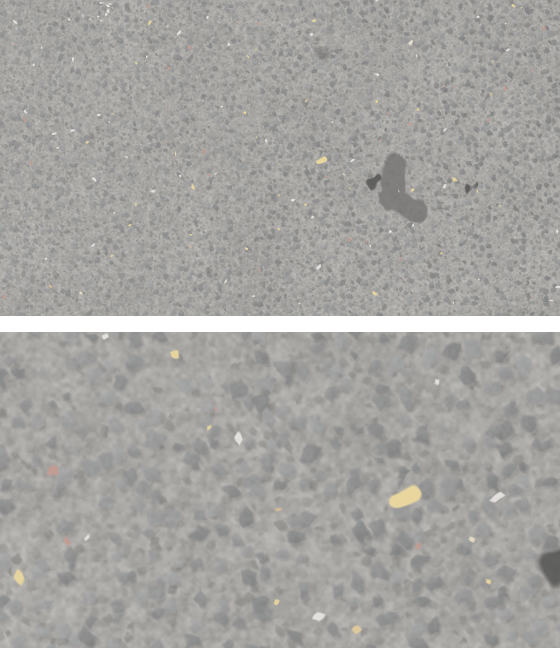
Top: the whole. Bottom: its middle third, enlarged.
Write a Shadertoy shader that draws this texture.

```glsl
// Worn asphalt: dark rounded stones of two sizes set in pale, dusty binder.
// Jittered cells place the stones and bright chips; noise bends their outlines,
// and distance functions lay down a smooth tar patch and a few dark stains.

const vec3 WARM_GREY = vec3(1.012, 1.0, 0.982);
const vec3 COOL_GREY = vec3(0.992, 1.0, 1.004);
const vec3 WHITE_CHIP = vec3(0.90, 0.89, 0.88);
const vec3 YELLOW_CHIP = vec3(0.91, 0.84, 0.62);
const vec3 PINK_CHIP = vec3(0.76, 0.61, 0.57);
const vec2 LIGHT_DIR = vec2(-0.6, 0.8);

vec2 hash2(vec2 p) {
    vec3 h = fract(p.xyx * vec3(0.1031, 0.1030, 0.0973));
    h += dot(h, h.yzx + 33.33);
    return fract((h.xx + h.yz) * h.zy);
}

// Smooth value noise, two independent channels in 0..1
vec2 noise2(vec2 p) {
    vec2 i = floor(p), f = fract(p);
    f = f * f * (3.0 - 2.0 * f);
    vec2 bottom = mix(hash2(i), hash2(i + vec2(1, 0)), f.x);
    vec2 top = mix(hash2(i + vec2(0, 1)), hash2(i + vec2(1, 1)), f.x);
    return mix(bottom, top, f.y);
}

float fbm(vec2 p) {
    float sum = 0.0, amp = 0.5;
    for (int i = 0; i < 4; i++) {
        sum += amp * noise2(p).x;
        p = p * 2.03 + 17.1;
        amp *= 0.5;
    }
    return sum / 0.9375;
}

// Scattered angular pebbles: x = tone, y = slope to the light, z = cover.
// x and y are premultiplied by the cover.
vec3 pebbles(vec2 p, vec2 radii, float density, float soft, float seed) {
    p += 0.3 * (noise2(p * 2.3 + seed) - 0.5);
    vec2 cell = floor(p);
    vec3 result = vec3(0.0);
    for (int j = -1; j <= 1; j++)
    for (int i = -1; i <= 1; i++) {
        vec2 id = cell + vec2(i, j);
        vec2 place = hash2(id + seed);
        vec2 form = hash2(id + seed + 57.3);
        vec2 kind = hash2(id + seed + 111.7);
        vec2 offset = p - id - 0.1 - 0.8 * place;
        float turn = 6.2832 * form.x;
        float c = cos(turn), s = sin(turn);
        vec2 q = mat2(c, s, -s, c) * offset;
        float radius = mix(radii.x, radii.y, form.y);
        float d = max(length(q * vec2(0.8, 1.25)), abs(q.x + 0.45 * q.y) * 1.1) - radius;
        float cover = (1.0 - smoothstep(-soft, soft, d)) * step(kind.x, density);
        float slope = clamp(dot(offset, LIGHT_DIR) / radius, -1.0, 1.0);
        result = mix(result, vec3(kind.y, slope, 1.0), cover);
    }
    return result;
}

// Lay pebbles over a grey level, with a shadow on the side away from the light
float layStones(float grey, vec3 stone, float shadowCover, float dark, float strength) {
    grey -= 0.055 * strength * shadowCover * (1.0 - stone.z);
    float body = dark * stone.z + 0.13 * stone.x + 0.03 * stone.y;
    return mix(grey, body + grey * (1.0 - stone.z), strength);
}

float capsule(vec2 p, vec2 a, vec2 b, float radius) {
    vec2 ap = p - a, ab = b - a;
    return length(ap - ab * clamp(dot(ap, ab) / dot(ab, ab), 0.0, 1.0)) - radius;
}

float inside(float d, float soft) {
    return 1.0 - smoothstep(-soft, soft, d);
}

vec3 chipColour(float tone) {
    vec3 colour = mix(WHITE_CHIP, YELLOW_CHIP, smoothstep(0.50, 0.58, tone));
    return mix(colour, PINK_CHIP, smoothstep(0.74, 0.80, tone));
}

void mainImage(out vec4 fragColor, in vec2 fragCoord) {
    vec2 p = fragCoord / iResolution.y;
    float pixel = 1.0 / iResolution.y;
    float across = fragCoord.x / iResolution.x;
    vec2 wobble = noise2(p * 45.0) - 0.5;

    // Binder: broad blotches and fine grit
    float grey = 0.662 + 0.05 * (fbm(p * 5.0) - 0.5) + 0.10 * (fbm(p * 75.0) - 0.5);
    grey += 0.07 * (noise2(p * 190.0).y - 0.5);

    // Small stones everywhere, larger ones standing out more to the right
    vec2 finePos = p * 72.0, coarsePos = p * 43.0;
    vec2 shadowShift = 0.16 * LIGHT_DIR;
    vec2 fineRadii = vec2(0.18, 0.42), coarseRadii = vec2(0.22, 0.44);
    vec3 gravel = pebbles(finePos, fineRadii, 0.65, 0.14, 5.0);
    float gravelShadow = pebbles(finePos + shadowShift, fineRadii, 0.65, 0.14, 5.0).z;
    grey = layStones(grey, gravel, gravelShadow, 0.545, 0.75);
    vec3 stones = pebbles(coarsePos, coarseRadii, 0.72, 0.11, 31.0);
    float stoneShadow = pebbles(coarsePos + shadowShift, coarseRadii, 0.72, 0.11, 31.0).z;
    grey = layStones(grey, stones, stoneShadow, 0.51, mix(0.6, 0.95, across));
    grey += 0.035 * (noise2(p * 260.0).x - 0.5);
    vec3 colour = grey * mix(WARM_GREY, COOL_GREY, 0.8 * stones.z);

    // Bent tar patch and ragged dark stains
    vec2 bent = p + 0.016 * wobble;
    float tar = min(capsule(bent, vec2(1.25, 0.475), vec2(1.24, 0.39), 0.038),
                    capsule(bent, vec2(1.24, 0.37), vec2(1.32, 0.33), 0.034));
    vec3 tarColour = vec3(0.485, 0.48, 0.475) + 0.12 * (grey - 0.6);
    colour = mix(colour, tarColour, 0.93 * inside(tar, 0.005));
    vec2 ragged = p + 0.04 * wobble;
    float stain = inside(length(ragged - vec2(1.185, 0.433)) - 0.021, 0.006);
    stain = max(stain, inside(length(ragged - vec2(1.48, 0.394)) - 0.021, 0.006));
    stain = max(stain, 0.35 * inside(length(ragged - vec2(1.02, 0.833)) - 0.018, 0.012));
    colour = mix(colour, vec3(0.33, 0.33, 0.325), 0.85 * stain);

    // Sparse chips, one big yellow chip, a cluster of white flecks
    vec3 chip = pebbles(p * 24.0, vec2(0.05, 0.15), 0.13, 0.025 + 12.0 * pixel, 83.0);
    colour = mix(colour, chipColour(chip.x / max(chip.z, 0.001)), 0.95 * chip.z);
    float nugget = capsule(p + 0.008 * wobble, vec2(1.01, 0.489), vec2(1.025, 0.496), 0.008);
    colour = mix(colour, YELLOW_CHIP, inside(nugget, 0.6 * pixel + 0.001));
    float cluster = inside(length((p - vec2(0.315, 0.965)) * vec2(0.8, 1.3)) - 0.045, 0.015);
    float flecks = pebbles(p * 62.0, vec2(0.15, 0.38), 0.5, 0.14, 140.0).z;
    fragColor = vec4(clamp(mix(colour, WHITE_CHIP, cluster * flecks), 0.0, 1.0), 1.0);
}
```
